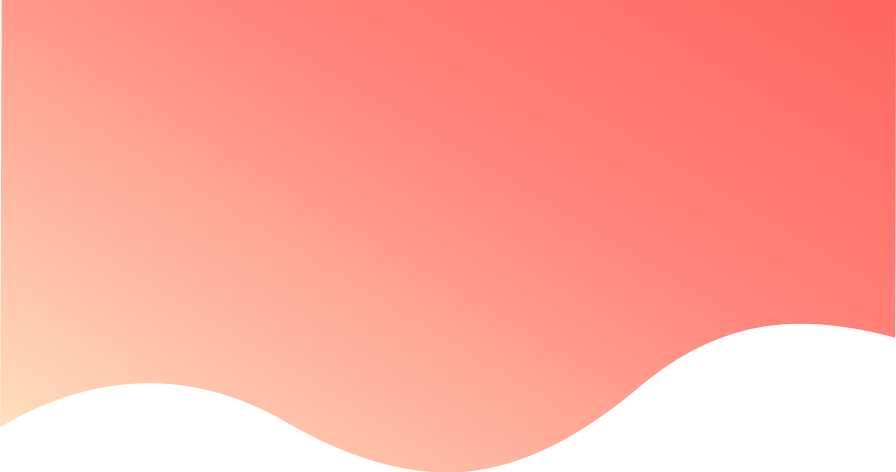
Reproduce this background procedurally as a Shadertoy shader.

```glsl
#define CREAM vec3(1.0, 0.90, 0.765)
#define SALMON vec3(1.0, 0.525, 0.488)
#define CORAL vec3(1.0, 0.40, 0.37)
#define PAPER vec3(1.0)
#define GRADIENT_AXIS vec2(1.14, 1.0)
#define SALMON_STOP 1.273
#define CORAL_STOP 2.14
#define LEFT_TAPER 0.0018
#define RIGHT_TAPER 0.0012

// Wave knots: position, height, slope
const int KNOTS = 7;
const vec3 waveKnots[KNOTS] = vec3[KNOTS](
    vec3(0.0, 0.095, 1.12),
    vec3(0.1667, 0.188, 0.0),
    vec3(0.319, 0.106, -1.10),
    vec3(0.5, -0.001, 0.0),
    vec3(0.7135, 0.180, 1.60),
    vec3(0.892, 0.314, 0.0),
    vec3(1.0, 0.284, -0.52));

// Cubic Hermite curve between two knots
float hermite(vec3 a, vec3 b, float x) {
    float span = b.x - a.x;
    float t = (x - a.x) / span;
    float s = 1.0 - t;
    return s * s * ((1.0 + 2.0 * t) * a.y + t * span * a.z)
         + t * t * ((1.0 + 2.0 * s) * b.y - s * span * b.z);
}

float waveHeight(float x) {
    float height = 0.0;
    for (int i = 0; i < KNOTS - 1; i++) {
        if (x >= waveKnots[i].x) height = hermite(waveKnots[i], waveKnots[i + 1], x);
    }
    return height;
}

// Three-stop diagonal gradient
vec3 skyColor(vec2 uv) {
    float s = dot(uv, GRADIENT_AXIS);
    vec3 color = mix(CREAM, SALMON, clamp(s / SALMON_STOP, 0.0, 1.0));
    return mix(color, CORAL, clamp((s - SALMON_STOP) / (CORAL_STOP - SALMON_STOP), 0.0, 1.0));
}

// Coverage of the positive side, softened over one pixel
float coverage(float d) {
    float pixel = length(vec2(dFdx(d), dFdy(d)));
    return clamp(d / max(pixel, 1e-6) + 0.5, 0.0, 1.0);
}

void mainImage(out vec4 fragColor, in vec2 fragCoord) {
    vec2 uv = fragCoord / iResolution.xy;

    // Slightly tapered sides above the wave
    float sky = coverage(uv.y - waveHeight(uv.x));
    sky *= coverage(uv.x - LEFT_TAPER * uv.y);
    sky *= coverage(1.0 - RIGHT_TAPER * (1.0 - uv.y) - uv.x);

    fragColor = vec4(mix(PAPER, skyColor(uv), sky), 1.0);
}
```
